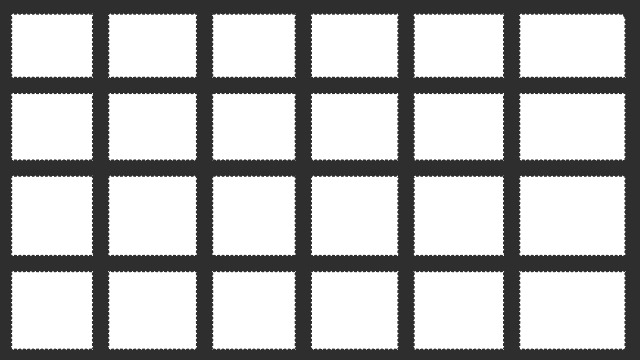
Write a WebGL 2 fragment shader that draws this pattern.

```glsl
#version 300 es
precision highp float;
// Draws white panels, six across and four down, split by dark bands with stitched edges.

uniform vec2 u_resolution;
out vec4 outColor;

// Layout units: the canvas spans 768 by 432
const vec2 CANVAS = vec2(768.0, 432.0);
const float BAND_HALF_WIDTH = 9.75;
const float STITCH_PERIOD = 5.3;
const float STITCH_LENGTH = 3.5;
const float STITCH_DEPTH = 0.65;
const vec2 CLIPPED_CORNER = vec2(750.0, 415.0);
const float CLIP_SIZE = 4.0;

const vec3 BAND_COLOR = vec3(0.18);
const vec3 PANEL_COLOR = vec3(1.0);

// Band centres: uneven columns from the left, rows from the bottom
const float COLUMN_BANDS[7] = float[7](4.25, 120.75, 245.5, 364.0, 487.25, 614.0, 759.75);
const float ROW_BANDS[5] = float[5](3.25, 115.75, 230.25, 329.5, 424.75);

// Distance to the nearest band on each axis, negative within a band
vec2 bandDistance(vec2 p, float halfWidth) {
    vec2 nearest = CANVAS;
    for (int i = 0; i < 7; i++) nearest.x = min(nearest.x, abs(p.x - COLUMN_BANDS[i]));
    for (int i = 0; i < 5; i++) nearest.y = min(nearest.y, abs(p.y - ROW_BANDS[i]));
    return nearest - halfWidth;
}

// Antialiased coverage of the positive side of a distance
float coverage(float distance, float pixel) {
    return clamp(distance / pixel + 0.5, 0.0, 1.0);
}

// Repeating dash along one axis: 1 on a stitch, 0 in a gap
float stitch(float along, float period, float len, float pixel) {
    float fromCentre = abs(fract(along / period) - 0.5) * period;
    return coverage(0.5 * len - fromCentre, pixel);
}

// Diagonal cut across an upper right corner, positive on the kept side
float cornerClip(vec2 p, vec2 corner, float size) {
    return (dot(corner - p, vec2(1.0)) - size) * 0.7071;
}

void main() {
    vec2 p = gl_FragCoord.xy / u_resolution * CANVAS;
    float pixel = CANVAS.y / u_resolution.y;

    // Panel shape
    vec2 axisDistance = bandDistance(p, BAND_HALF_WIDTH);
    float panel = min(axisDistance.x, axisDistance.y);
    panel = min(panel, cornerClip(p, CLIPPED_CORNER, CLIP_SIZE));

    // Stitches run along whichever edge is nearer
    float along = axisDistance.x < axisDistance.y ? p.y : p.x;
    float dash = stitch(along, STITCH_PERIOD, STITCH_LENGTH, pixel);
    float edge = mix(-STITCH_DEPTH, STITCH_DEPTH, dash);

    vec3 color = mix(BAND_COLOR, PANEL_COLOR, coverage(panel - edge, pixel));
    outColor = vec4(color, 1.0);
}
```
